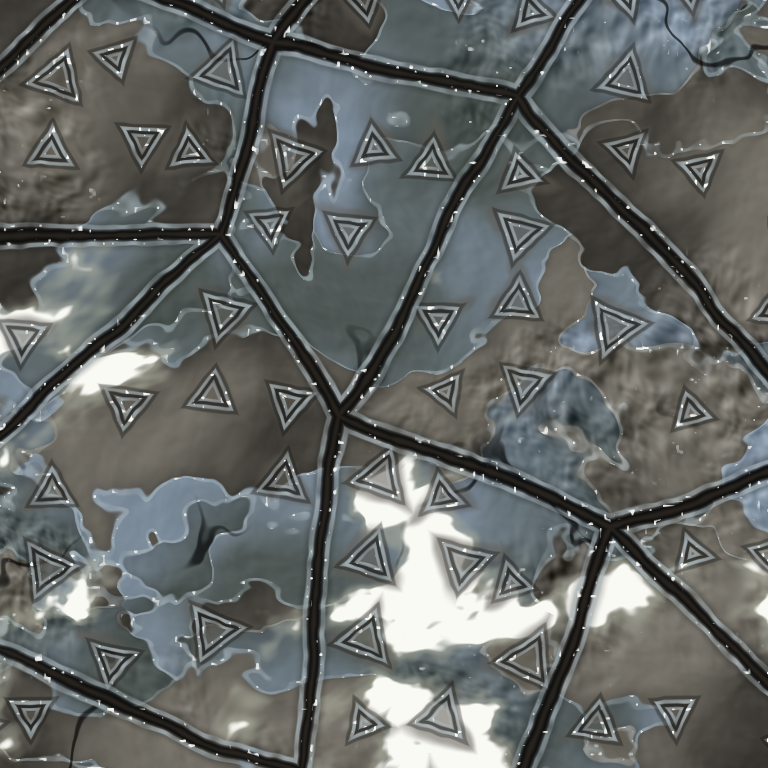
Give the GLSL for this texture, as a Shadertoy shader.

```glsl
// Weathered metallic glaze: glossy brown and blue patches, dark cracks, etched triangles and white glare.
#define CRACK_CELL 0.39
#define CRACK_KEEP 0.78
#define CRACK_WIDTH 0.0085
#define TRI_CELL 0.106
#define TRI_SIZE 0.0125
#define GLARE_LEVEL 0.735
#define BROWN_DARK vec3(0.24, 0.23, 0.21)
#define BROWN_LIGHT vec3(0.46, 0.445, 0.41)
#define SLATE_DARK vec3(0.31, 0.345, 0.335)
#define SLATE_LIGHT vec3(0.49, 0.55, 0.61)
#define RIM_COLOR vec3(0.68, 0.73, 0.75)
#define GLARE_COLOR vec3(0.98, 0.98, 0.96)

float hash12(vec2 p) {
    vec3 q = fract(p.xyx * 0.1031);
    q += dot(q, q.yzx + 33.33);
    return fract((q.x + q.y) * q.z);
}

vec2 hash22(vec2 p) { return vec2(hash12(p), hash12(p + 71.7)); }

float noise(vec2 p) {
    vec2 i = floor(p), f = fract(p);
    f = f * f * (3.0 - 2.0 * f);
    return mix(mix(hash12(i), hash12(i + vec2(1, 0)), f.x),
               mix(hash12(i + vec2(0, 1)), hash12(i + vec2(1, 1)), f.x), f.y);
}

float fbm(vec2 p, int octaves) {
    float sum = 0.0, total = 0.0, amp = 0.5;
    for (int i = 0; i < octaves; i++) {
        sum += amp * noise(p);
        total += amp;
        amp *= 0.5;
        p = mat2(1.6, 1.2, -1.2, 1.6) * p + 13.7;
    }
    return sum / total;
}

mat2 rotation(float a) { return mat2(cos(a), sin(a), -sin(a), cos(a)); }

// Soft line of half width w around the level c
float band(float d, float c, float w) { return 1.0 - smoothstep(w * 0.35, w, abs(d - c)); }

float segment(vec2 p, vec2 a, vec2 b) {
    vec2 u = p - a, v = b - a;
    return length(u - v * clamp(dot(u, v) / dot(v, v), 0.0, 1.0));
}

vec2 latticeNode(vec2 id) { return id + 0.5 + 0.76 * (hash22(id + 5.0) - 0.5); }

// Distance to a jittered lattice with some edges left out
float crackDistance(vec2 p) {
    vec2 q = rotation(0.6) * p / CRACK_CELL + 3.0, cell = floor(q);
    float d = 1.0;
    for (int y = -1; y <= 1; y++)
    for (int x = -1; x <= 1; x++) {
        vec2 id = cell + vec2(x, y), a = latticeNode(id);
        if (hash12(id + 40.0) < CRACK_KEEP) d = min(d, segment(q, a, latticeNode(id + vec2(1, 0))));
        if (hash12(id + 90.0) < CRACK_KEEP) d = min(d, segment(q, a, latticeNode(id + vec2(0, 1))));
    }
    return d * CRACK_CELL;
}

// Signed distance to the triangles that flank the cracks
float triangleDistance(vec2 p) {
    vec2 cell = floor(p / TRI_CELL);
    float d = 1.0;
    for (int y = -1; y <= 1; y++)
    for (int x = -1; x <= 1; x++) {
        vec2 id = cell + vec2(x, y), rnd = hash22(id + 200.0);
        vec2 center = (id + 0.5 + 0.44 * (hash22(id + 150.0) - 0.5)) * TRI_CELL;
        vec2 v = p - center;
        if (dot(v, v) > 0.0045) continue;
        float gap = crackDistance(center);
        if (gap < 0.04 || gap > 0.14) continue;
        v = rotation((rnd.x - 0.5) * 0.9) * v;
        if (rnd.y < 0.5) v.y = -v.y;
        float size = TRI_SIZE * (1.0 + 0.65 * rnd.x * rnd.x);
        d = min(d, max(abs(v.x) * 0.866 + v.y * 0.5, -v.y) - size);
    }
    return d;
}

void mainImage(out vec4 fragColor, in vec2 fragCoord) {
    vec2 p = fragCoord / iResolution.y;
    float px = 1.0 / iResolution.y;
    vec2 warp = vec2(fbm(p * 4.0 + 7.0, 4), fbm(p * 4.0 + 31.0, 4)) - 0.5;
    vec2 w = p + 0.12 * warp;
    float grain = noise(p * 75.0);
    float specks = smoothstep(0.78, 0.92, noise(p * 170.0));
    float rough = smoothstep(0.48, 0.65, fbm(p * 4.0 + 61.0, 3));

    // Overlapping glossy patches with thin bright edges
    vec3 color = mix(SLATE_DARK, SLATE_LIGHT, smoothstep(0.28, 0.72, fbm(w * 5.0 + 50.0, 3)));
    for (int i = 0; i < 3; i++) {
        float k = float(i);
        float h = fbm(w * vec2(3.4, 4.4) + 17.0 * k + 2.0, 5) - 0.53;
        float tone = smoothstep(0.26, 0.74, fbm(w * 5.0 + 9.0 * k + 80.0, 3));
        vec3 skin = i == 1 ? mix(SLATE_DARK, SLATE_LIGHT, tone) : mix(BROWN_DARK, BROWN_LIGHT, tone);
        skin *= 1.0 - 0.18 * exp(-max(h, 0.0) * 30.0);
        color = mix(color, skin, smoothstep(-0.004, 0.006, h));
        float rim = band(h, -0.006, 0.009);
        color = mix(color, RIM_COLOR, rim * (0.15 + 0.45 * grain));
        color = mix(color, GLARE_COLOR, rim * specks * 0.8);
    }

    // Fine relief in the rough areas
    float relief = fbm(w * 38.0, 3) - fbm(w * 38.0 + vec2(0.25, -0.25), 3);
    color += relief * (0.08 + 0.5 * rough);
    color = mix(color, GLARE_COLOR, specks * rough * smoothstep(0.72, 0.9, grain) * 0.7);

    // Hairline cracks
    float vein = abs(fbm(w * 5.0 + 120.0, 4) - 0.5);
    float veinArea = smoothstep(0.58, 0.68, fbm(p * 3.0 + 140.0, 2));
    color *= 1.0 - 0.65 * veinArea * (1.0 - smoothstep(0.003, 0.014, vein));

    // White glare with a warm halo
    vec2 g = rotation(-0.45) * w * vec2(5.0, 7.5);
    float glare = fbm(g + 33.0, 5) + 0.3 * (noise(p * 2.6 + 19.0) - 0.5);
    color = mix(color, vec3(0.67, 0.68, 0.62), 0.6 * smoothstep(GLARE_LEVEL - 0.07, GLARE_LEVEL, glare));
    color = mix(color, GLARE_COLOR, smoothstep(GLARE_LEVEL - 0.008, GLARE_LEVEL + 0.018, glare));

    // Etched triangles: pale outline, dark groove, pale inner outline
    float t = triangleDistance(p + 0.012 * warp) + 0.0025 * (grain - 0.5);
    float plate = 1.0 - smoothstep(0.002, 0.016, t + 0.02 * (noise(p * 28.0) - 0.5));
    color = mix(color, mix(BROWN_DARK, BROWN_LIGHT, 0.55), 0.55 * plate);
    color *= 1.0 - 0.5 * band(t, -0.0045, 0.003 + px);
    color *= 1.0 - 0.3 * band(t, 0.004, 0.003 + px);
    float outline = max(band(t, 0.0, 0.0022 + px), 0.85 * band(t, -0.0085, 0.0018 + px));
    color = mix(color, RIM_COLOR, outline * (0.35 + 0.5 * grain));
    color = mix(color, GLARE_COLOR, outline * specks);

    // Deep cracks with raised pale lips
    float c = crackDistance(p + 0.045 * warp) + 0.002 * (grain - 0.5);
    float width = CRACK_WIDTH * (0.75 + 0.45 * noise(p * 6.0 + 4.0));
    color *= 1.0 - 0.3 * (1.0 - smoothstep(width, width + 0.016, c));
    float lip = band(c, width + 0.003, 0.003 + px);
    color = mix(color, RIM_COLOR, lip * (0.25 + 0.55 * grain));
    vec3 groove = mix(vec3(0.15, 0.135, 0.115), vec3(0.05), smoothstep(0.0, width * 0.7, c));
    color = mix(groove, color, smoothstep(width - 0.003 - px, width + px, c));
    color = mix(color, GLARE_COLOR, specks * band(c, width, 0.005) * 0.9);

    fragColor = vec4(clamp(color, 0.0, 1.0), 1.0);
}
```
